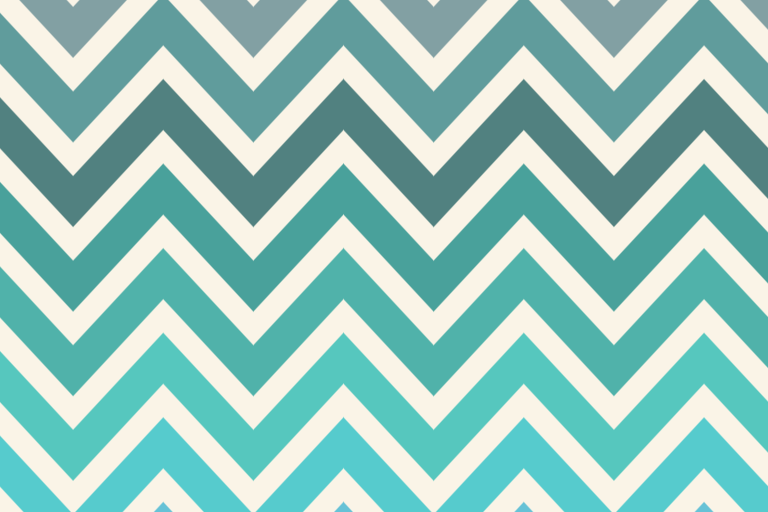
This pattern is drawn by a Shadertoy shader. Its source:

```glsl
// Horizontal chevron bands on cream, shading from grey through teal to aqua.

const vec3 CREAM = vec3(0.980, 0.957, 0.906);

// Band colours from the top row down
const vec3 BANDS[8] = vec3[8](
    vec3(0.510, 0.629, 0.641),
    vec3(0.378, 0.612, 0.612),
    vec3(0.316, 0.506, 0.502),
    vec3(0.285, 0.630, 0.606),
    vec3(0.314, 0.700, 0.667),
    vec3(0.337, 0.780, 0.745),
    vec3(0.337, 0.797, 0.805),
    vec3(0.400, 0.760, 0.840));

// Triangle wave: 0 at each peak, 1 at each valley
float zigzag(float x, float period) {
    return 2.0 * abs(fract(x / period + 0.5) - 0.5);
}

void mainImage(out vec4 fragColor, in vec2 fragCoord) {
    // Canvas heights, measured from the top left
    vec2 p = vec2(fragCoord.x, iResolution.y - fragCoord.y) / iResolution.y;

    // Straighten the chevrons into level rows
    float period = 0.3521;
    float drop = 0.1895;
    float spacing = 0.1652;
    float level = p.y - drop * zigzag(p.x - 0.3188, period) - 0.2041;
    float row = round(level / spacing);

    // Perpendicular distance to the edge of the nearest band
    float slope = 2.0 * drop / period;
    float dist = (abs(level - row * spacing) - 0.0498) / length(vec2(1.0, slope));

    // Slightly soft edges, never sharper than a pixel
    float soft = max(0.0018, 0.75 / iResolution.y);
    float band = 1.0 - smoothstep(-soft, soft, dist);

    vec3 bandColor = BANDS[clamp(int(row) + 2, 0, 7)];
    fragColor = vec4(mix(CREAM, bandColor, band), 1.0);
}
```
